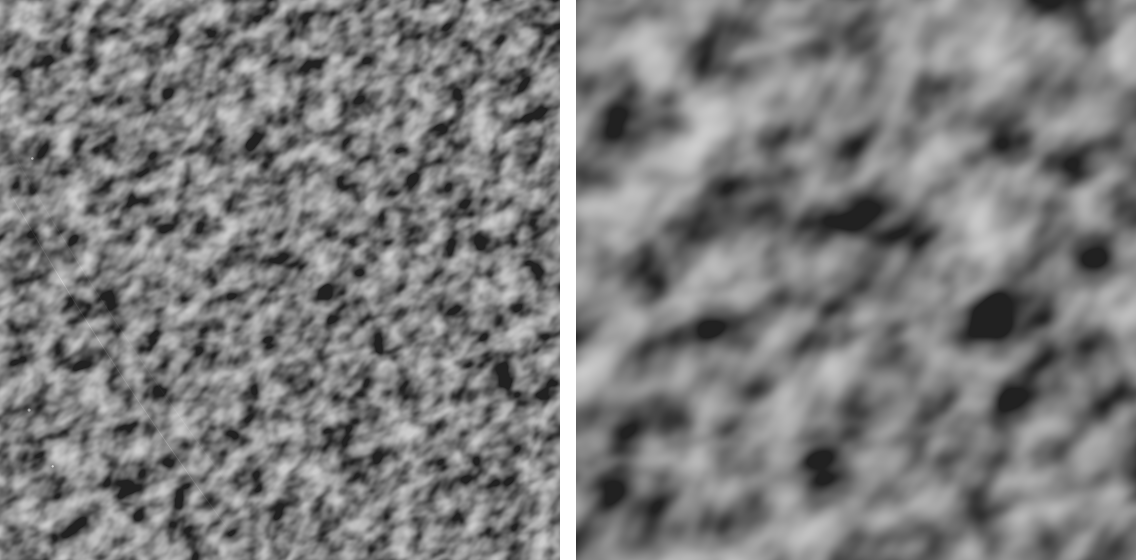
Left: the whole. Right: its middle third, enlarged.
Reproduce this texture procedurally as a WebGL 2 fragment shader.

```glsl
#version 300 es
precision highp float;
// Soft grey granular surface: rotated octaves of gradient noise, stretched
// along a rising diagonal, are shaped into pale grains and deep dark pits.
// Two faint curved scratches and a few sparse bright specks lie on top.

uniform vec2 u_resolution;
out vec4 fragColor;

const float MEAN_TONE = 0.494;
const float CONTRAST = 0.150;
const float PIT_SKEW = 0.016;       // pulls both tails toward dark
const float DARKEST = 0.13;
const float LIGHTEST = 0.80;
const float GRAIN_ANGLE = 0.68;     // radians above horizontal
const vec2 GRAIN_STRETCH = vec2(0.83, 1.17);
const float WARP = 0.006;
const int OCTAVES = 4;
const vec4 FREQUENCY = vec4(11.0, 23.0, 43.0, 82.0);
const vec4 WEIGHT = vec4(0.42, 1.0, 0.80, 0.28);
const float NOISE_DEVIATION = 0.222;
const float SCRATCH_WIDTH = 0.0011;
const float SCRATCH_GAIN = 0.08;
const float SPECK_GRID = 9.0;
const float SPECK_SHARE = 0.07;
const float SPECK_GAIN = 0.32;

// Integer hash giving two values in 0..1
vec2 hash2(vec2 cell, uint seed) {
  uvec2 q = uvec2(ivec2(cell)) * uvec2(1597u, 3812u) + seed * 7919u;
  uint n = (q.x ^ (q.y * 40503u)) * 277803u;
  n = (n ^ (n >> 15)) * 739391u;
  n = (n ^ (n >> 13)) * 668265u;
  n ^= n >> 16;
  return vec2(n & 65535u, n >> 16) / 65535.0;
}

mat2 rotation(float angle) {
  float c = cos(angle), s = sin(angle);
  return mat2(c, -s, s, c);
}

float cornerSlope(vec2 cell, vec2 offset, uint seed) {
  float angle = 6.28319 * hash2(cell, seed).x;
  return dot(vec2(cos(angle), sin(angle)), offset);
}

float gradientNoise(vec2 p, uint seed) {
  vec2 cell = floor(p), f = p - cell;
  vec2 w = f * f * f * (f * (f * 6.0 - 15.0) + 10.0);
  vec2 e = vec2(1.0, 0.0);
  float low = mix(cornerSlope(cell, f, seed),
                  cornerSlope(cell + e.xy, f - e.xy, seed), w.x);
  float high = mix(cornerSlope(cell + e.yx, f - e.yx, seed),
                   cornerSlope(cell + e.xx, f - e.xx, seed), w.x);
  return mix(low, high, w.y);
}

// Sum of octaves, scaled to unit deviation
float grainField(vec2 uv) {
  vec2 p = GRAIN_STRETCH * (rotation(GRAIN_ANGLE) * uv);
  p += WARP * vec2(gradientNoise(p * 17.0, 21u), gradientNoise(p * 17.0, 22u));
  float sum = 0.0;
  for (int i = 0; i < OCTAVES; i++) {
    vec2 q = rotation(0.4 + 1.1 * float(i)) * p * FREQUENCY[i] + 37.3;
    sum += WEIGHT[i] * gradientNoise(q, uint(i) + 3u);
  }
  return sum / (NOISE_DEVIATION * length(WEIGHT));
}

// Thin bowed lines running down to the right
float scratches(vec2 uv) {
  float light = 0.0;
  for (int i = 0; i < 2; i++) {
    float k = float(i);
    float fall = 0.67 + 0.08 * k - uv.y;
    float x = 0.01 + 0.56 * fall + 0.14 * fall * fall;
    float span = smoothstep(0.0, 0.05, fall)
               * (1.0 - smoothstep(0.50, 0.66, fall));
    float line = 1.0 - smoothstep(0.0, SCRATCH_WIDTH * 1.6, abs(uv.x - x) * 0.85);
    float wear = 0.7 + 0.6 * gradientNoise(vec2(uv.y * 14.0, k * 5.0 + 0.5), 31u);
    light += line * span * wear * (1.0 - 0.55 * k);
  }
  return light;
}

float specks(vec2 uv) {
  vec2 cell = floor(uv * SPECK_GRID);
  vec2 chance = hash2(cell, 41u);
  vec2 center = (cell + 0.15 + 0.7 * hash2(cell, 42u)) / SPECK_GRID;
  float radius = mix(0.0018, 0.0045, chance.y * chance.y);
  float dot_ = 1.0 - smoothstep(0.3 * radius, radius, distance(uv, center));
  return dot_ * step(chance.x, SPECK_SHARE);
}

void main() {
  vec2 uv = gl_FragCoord.xy / u_resolution.y;
  float grain = grainField(uv);
  float tone = MEAN_TONE + CONTRAST * grain - PIT_SKEW * grain * grain;
  tone = clamp(tone, DARKEST, LIGHTEST);
  tone += SCRATCH_GAIN * scratches(uv) + SPECK_GAIN * specks(uv);
  fragColor = vec4(vec3(min(tone, 0.9)), 1.0);
}
```
